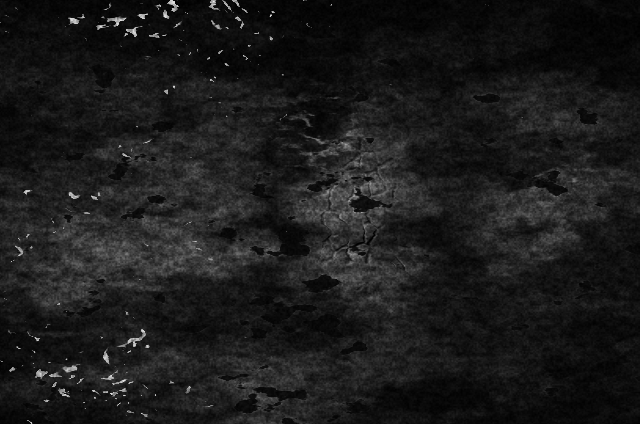
A WebGL 2 fragment shader for this texture:

```glsl
#version 300 es
precision highp float;
// Dark weathered metal: broad soft glows broken by horizontal smears and grain,
// with embossed cracks, ragged folds, black pits and clustered pale paint chips.
// Every layer is value noise or cell distance, masked by soft elliptical spots.

#define BASE_TONE 0.040
#define SMEAR_SCALE vec2(5.0, 15.0)
#define SMEAR_DEPTH 0.95
#define GRAIN_SCALE 270.0
#define GRAIN_DEPTH 0.85
#define CRACK_SCALE vec2(27.0, 23.0)
#define CRACK_LIGHT 0.13
#define FOLD_LIGHT 0.34
#define PIT_SCALE vec2(13.0, 27.0)
#define CHIP_SCALE vec2(78.0, 92.0)
#define CHIP_LIGHT 0.66

uniform vec2 u_resolution;
out vec4 fragColor;

float hash(vec2 cell) {
    uvec2 q = uvec2(ivec2(cell) + 4096) * uvec2(1597u, 3343u);
    uint h = (q.x ^ (q.y << 7)) * 747796405u + 289133u;
    h = ((h >> ((h >> 28u) + 4u)) ^ h) * 277803737u;
    return float(((h >> 22u) ^ h) & 65535u) / 65535.0;
}

float noise(vec2 p) {
    vec2 i = floor(p), f = fract(p);
    f = f * f * (3.0 - 2.0 * f);
    return mix(mix(hash(i), hash(i + vec2(1, 0)), f.x),
               mix(hash(i + vec2(0, 1)), hash(i + vec2(1, 1)), f.x), f.y);
}

float fbm(vec2 p) {
    float sum = 0.0, amp = 0.5;
    for (int i = 0; i < 5; i++) {
        sum += amp * noise(p);
        p = mat2(0.96, 0.28, -0.28, 0.96) * p * 2.03 + 17.3;
        amp *= 0.5;
    }
    return sum / 0.97;
}

// Soft elliptical mask
float spot(vec2 uv, vec2 centre, vec2 radius) {
    vec2 d = (uv - centre) / radius;
    return exp(-dot(d, d));
}

// Height of cracked plates: low along the cell borders
float plates(vec2 p) {
    vec2 cell = floor(p);
    float near = 9.0, next = 9.0;
    for (int y = -1; y <= 1; y++)
    for (int x = -1; x <= 1; x++) {
        vec2 c = cell + vec2(x, y);
        float d = length(c + vec2(hash(c), hash(c + 71.0)) - p);
        next = min(next, max(near, d));
        near = min(near, d);
    }
    return smoothstep(0.0, 0.2, next - near);
}

void main() {
    vec2 uv = gl_FragCoord.xy / u_resolution;
    vec2 p = gl_FragCoord.xy / u_resolution.y;
    vec2 warp = vec2(fbm(p * vec2(9, 22)), fbm(p * 8.0 + 40.0)) - 0.5;
    vec2 w = uv + warp * vec2(0.11, 0.16);

    // Broad glows and the dark upright bands between them
    float patchMask = spot(w, vec2(0.56, 0.49), vec2(0.065, 0.22));
    float tone = BASE_TONE
        + 0.125 * spot(w, vec2(0.22, 0.40), vec2(0.23, 0.31))
        + 0.150 * patchMask
        + 0.090 * spot(w, vec2(0.42, 0.06), vec2(0.055, 0.22))
        + 0.095 * spot(w, vec2(0.88, 0.50), vec2(0.13, 0.24))
        + 0.065 * spot(w, vec2(0.60, 0.46), vec2(0.36, 0.40));
    tone *= 1.0 - 0.65 * spot(w, vec2(0.44, 0.46), vec2(0.032, 0.29));
    tone *= 1.0 - 0.45 * spot(w, vec2(0.72, 0.45), vec2(0.05, 0.40));
    tone *= 1.0 - 0.35 * smoothstep(0.75, 1.0, uv.y);

    // Horizontal smears, weaker on the smooth patch
    float smear = smoothstep(0.28, 0.72, fbm(p * SMEAR_SCALE + warp * 2.0));
    tone *= 1.0 + SMEAR_DEPTH * (1.0 - 0.6 * patchMask) * (smear - 0.5);
    float scuff = fbm(p * vec2(38, 85) + 9.0);
    tone *= 1.0 + 1.3 * (scuff - 0.5);

    // Cracks lit from one side
    vec2 c = p * CRACK_SCALE + warp * 1.6;
    float emboss = plates(c + vec2(0.07, -0.06)) - plates(c - vec2(0.07, -0.06));
    float broken = smoothstep(0.42, 0.62, noise(p * 31.0 + 5.0));
    tone += CRACK_LIGHT * emboss * broken * smoothstep(0.2, 0.7, patchMask);

    // Ragged folds
    float crease = 1.0 - abs(2.0 * fbm(p * vec2(9, 24) + 60.0) - 1.0);
    float foldMask = spot(uv, vec2(0.50, 0.68), vec2(0.07, 0.085))
        + 0.45 * spot(uv, vec2(0.88, 0.57), vec2(0.07, 0.07));
    float fold = smoothstep(0.86, 0.99, crease) * smoothstep(0.35, 0.7, scuff);
    tone = tone * (1.0 - 0.45 * min(foldMask, 1.0)) + FOLD_LIGHT * fold * foldMask;

    // Black pits with a faint upper rim
    float pitMask = spot(uv, vec2(0.45, 0.26), vec2(0.12, 0.33))
        + 0.5 * spot(uv, vec2(0.20, 0.58), vec2(0.13, 0.10));
    float pitField = fbm(p * PIT_SCALE + 23.0) + 0.17 * pitMask;
    float pit = smoothstep(0.73, 0.77, pitField);
    float rim = smoothstep(0.69, 0.73, pitField) * (1.0 - pit);
    tone = mix(tone * (1.0 + 0.25 * rim), 0.03, pit * 0.9);

    // Fine grain
    float grain = 0.6 * noise(p * GRAIN_SCALE) + 0.4 * noise(p * GRAIN_SCALE * 0.47 + 31.0);
    tone = tone * (1.0 + GRAIN_DEPTH * (grain - 0.5)) + 0.03 * (grain - 0.5);

    // Pale paint chips in loose clusters
    float density = spot(uv, vec2(0.22, 0.98), vec2(0.25, 0.15))
        + 0.75 * spot(uv, vec2(0.33, 0.74), vec2(0.035, 0.13))
        + 0.60 * spot(uv, vec2(0.47, 0.92), vec2(0.08, 0.15))
        + 0.60 * spot(uv, vec2(0.17, 0.50), vec2(0.15, 0.24))
        + 0.95 * spot(uv, vec2(0.14, 0.10), vec2(0.13, 0.18))
        + 0.70 * spot(uv, vec2(0.01, 0.30), vec2(0.06, 0.18))
        + 0.80 * spot(uv, vec2(0.75, 0.98), vec2(0.025, 0.04));
    float limit = mix(0.86, 0.675, min(density, 1.0));
    float chipField = 0.55 * noise(p * CHIP_SCALE + warp * 9.0) + 0.45 * fbm(p * 15.0 + 80.0);
    float chip = smoothstep(limit, limit + 0.045, chipField);
    tone = mix(tone, CHIP_LIGHT * (0.55 + 0.9 * grain), chip);

    fragColor = vec4(vec3(clamp(tone, 0.0, 1.0)), 1.0);
}
```
